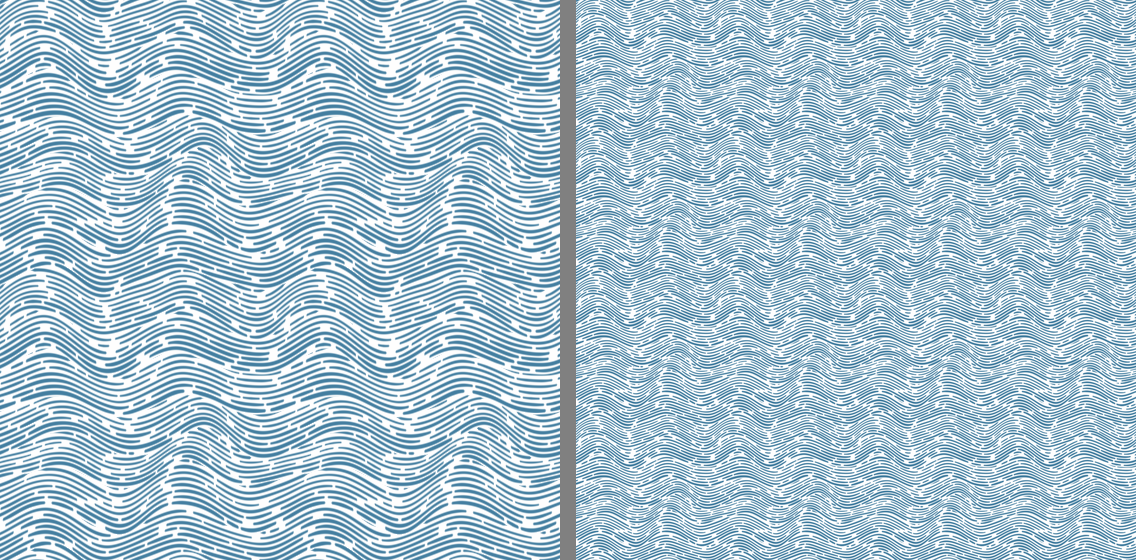
Left: one tile. Right: repeated 2 by 2.
Reproduce this pattern procedurally as a three.js fragment shader.

```glsl
// Hand-drawn sea: broken blue strokes flowing along stacked wavy bands, on white.
varying vec2 vUv;

const float TAU = 6.2831853;
const float TILES = 2.0;          // whole repeats across the canvas
const float BANDS = 7.0;          // wave bands per tile
const float PITCH = 0.0190;       // mean distance between strokes, in tiles
const float SOFTNESS = 0.0037;    // half width of the smoothed edge, in tiles
const vec3 PAPER = vec3(0.997);
const vec3 INK = vec3(0.262, 0.495, 0.628);

float hash(vec2 p) {
  vec3 q = fract(p.xyx * vec3(0.1031, 0.1030, 0.0973));
  q += dot(q, q.yzx + 33.33);
  return fract((q.x + q.y) * q.z);
}

// Gradient noise along x that wraps after a whole number of cells.
float wrapNoise(float x, float cells, float seed) {
  float u = x * cells;
  float cell = floor(u);
  float f = u - cell;
  float g0 = hash(vec2(mod(cell, cells), seed)) * 2.0 - 1.0;
  float g1 = hash(vec2(mod(cell + 1.0, cells), seed)) * 2.0 - 1.0;
  float blend = f * f * f * (f * (f * 6.0 - 15.0) + 10.0);
  return mix(g0 * f, g1 * (f - 1.0), blend);
}

// Height of the lower edge of a band.
float bandEdge(float band, float x) {
  float id = mod(band, BANDS);
  float lift = 0.3 * (hash(vec2(id, 11.3)) - 0.5);
  float phase = -0.9 + 2.2 * (hash(vec2(id, 23.7)) - 0.5);
  float swell = 0.040 + 0.012 * hash(vec2(id, 37.1));
  float ripple = 0.010 * sin(3.0 * TAU * x + TAU * hash(vec2(id, 43.9)));
  return (band + lift) / BANDS + swell * sin(2.0 * TAU * x + phase)
       + ripple + 0.04 * wrapNoise(x, 5.0, id + 51.0);
}

float edgeSlope(float band, float x) {
  const float e = 0.002;
  return (bandEdge(band, x + e) - bandEdge(band, x - e)) / (2.0 * e);
}

// Signed depth of x inside the nearest break of a row; negative on the stroke.
float breakDepth(float x, float row, float stretch) {
  float count = 4.0 + floor(5.0 * hash(vec2(row, 3.1)));
  float u = x * count + hash(vec2(row, 7.9));
  float depth = -1.0;
  for (int n = -1; n <= 1; n++) {
    float cell = floor(u) + float(n);
    float id = mod(cell, count);
    float center = cell + 0.05 + 0.9 * hash(vec2(id, row + 0.37));
    float size = hash(vec2(row + 0.71, id + 90.0));
    float reach = 0.004 + 0.016 * size * size;
    float present = step(0.15, hash(vec2(id + 40.0, row)));
    float inside = reach - abs(u - center) / count * stretch;
    depth = max(depth, mix(-1.0, inside, present));
  }
  return depth;
}

// Signed distance to the strokes of the band that holds p.
float strokeDistance(vec2 p) {
  // Find the band between two wavy edges.
  float band = floor(p.y * BANDS) - 1.0;
  for (int n = 0; n < 3; n++) {
    band += step(bandEdge(band + 1.0, p.x), p.y);
  }
  float id = mod(band, BANDS);
  float low = bandEdge(band, p.x);
  float gap = max(bandEdge(band + 1.0, p.x) - low, 0.001);
  float t = clamp((p.y - low) / gap, 0.0, 1.0);

  // Rows follow the lower edge and bend part of the way to the upper one.
  float density = 0.92 + 0.2 * hash(vec2(id, 71.3));
  float spacing = PITCH * density * mix(1.0, gap * BANDS, 0.38);
  float k = floor((p.y - low) / spacing);
  float row = id * 31.0 + k + 5.0;
  float wobble = 0.25 * wrapNoise(p.x, 6.0, row + 300.0);
  float center = (k + 0.5 + wobble) * spacing;

  // Tilt of the row turns vertical distances into true ones.
  float slope = mix(edgeSlope(band, p.x), edgeSlope(band + 1.0, p.x), 0.38 * t);
  float stretch = sqrt(1.0 + slope * slope);
  float across = (p.y - low - center) / stretch;

  // Strokes are bold at the foot of a band, finer above, and swell in patches.
  float weight = mix(1.14, 0.92, smoothstep(0.0, 0.6, t));
  weight += 0.3 * wrapNoise(p.x, 3.0, id + 800.0);
  float width = 0.275 * weight + 0.14 * wrapNoise(p.x, 4.0, row + 600.0)
              + 0.09 * (hash(vec2(row, 17.0)) - 0.5);
  float halfWidth = clamp(width, 0.18, 0.36) * spacing / stretch;

  // They thin toward their round ends and under the upper edge.
  float depth = breakDepth(p.x, row, stretch);
  halfWidth *= mix(0.75, 1.0, smoothstep(0.0, 0.04, -depth));
  float taper = smoothstep(0.1, 0.4, (gap - center) / spacing);
  float along = max(0.0, depth + halfWidth);
  return length(vec2(along, across)) - halfWidth * taper
       + (1.0 - taper) * SOFTNESS;
}

void main() {
  vec2 p = fract(vUv * TILES);
  float ink = 1.0 - smoothstep(-SOFTNESS, SOFTNESS, strokeDistance(p));
  gl_FragColor = vec4(mix(PAPER, INK, ink), 1.0);
}
```
